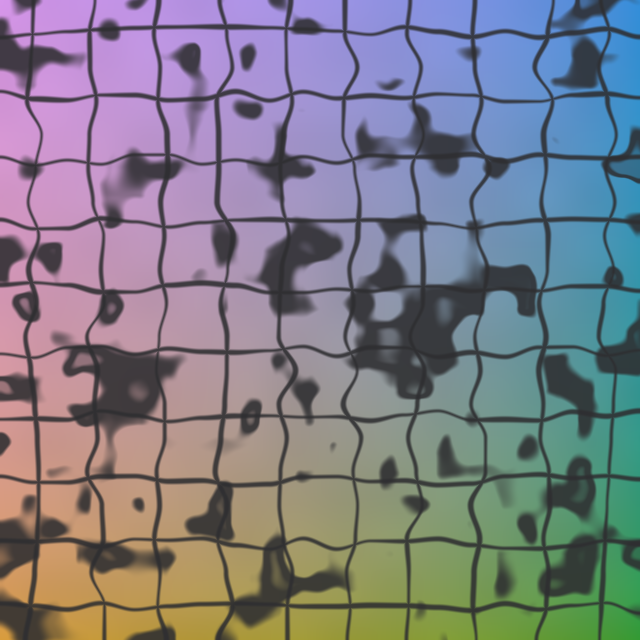
Give the GLSL for this pattern, as a Shadertoy shader.

```glsl
// A wobbly ten by ten wire grid with dark, ring-hearted blots over a four-corner
// colour wash. The wash is blended in linear light; each wire is bent by its own
// noise, and the blots are a thresholded, domain-warped two-octave noise.

const float REPEATS     = 10.0;    // cells across and down
const vec2  WOBBLE      = vec2(0.030, 0.018);  // sway of upright and level wires
const float WOBBLE_FREQ = 19.0;
const float HALF_WIDTH  = 0.0032;
const float LINE_SOFT   = 0.0026;
const float WIRE_ALPHA  = 0.88;

const float BLOT_FREQ    = 23.0;
const float CLUSTER_FREQ = 8.0;
const float BLOT_WARP    = 0.016;
const float BLOT_LEVEL   = 0.655;  // higher gives fewer blots
const float BLOT_SOFT    = 0.055;
const float HOLE_LEVEL   = 0.79;   // where a blot opens up again
const float HOLE_ALPHA   = 0.60;
const float BLOT_ALPHA   = 0.88;
const float MOTTLE       = 0.05;

const vec3 INK          = vec3(0.18, 0.18, 0.19);
const vec3 TOP_LEFT     = vec3(0.83, 0.58, 0.91);
const vec3 TOP_RIGHT    = vec3(0.20, 0.56, 0.86);
const vec3 BOTTOM_LEFT  = vec3(0.83, 0.60, 0.23);
const vec3 BOTTOM_RIGHT = vec3(0.20, 0.61, 0.20);

float hash(vec2 p) {
    vec3 q = fract(p.xyx * 0.1031);
    q += dot(q, q.yzx + 33.33);
    return fract((q.x + q.y) * q.z);
}

float noise(vec2 p) {
    vec2 i = floor(p), f = fract(p);
    f = f * f * (3.0 - 2.0 * f);
    vec2 e = vec2(0.0, 1.0);
    return mix(mix(hash(i), hash(i + e.yx), f.x),
               mix(hash(i + e.xy), hash(i + e.yy), f.x), f.y);
}

vec3 toLinear(vec3 c) { return pow(c, vec3(2.2)); }

// Bilinear blend of the corner colours, in linear light
vec3 wash(vec2 uv) {
    vec3 low  = mix(toLinear(BOTTOM_LEFT), toLinear(BOTTOM_RIGHT), uv.x);
    vec3 high = mix(toLinear(TOP_LEFT), toLinear(TOP_RIGHT), uv.x);
    return pow(mix(low, high, uv.y), vec3(1.0 / 2.2));
}

// Coverage of one family of wires; "along" runs down the wire
float wires(float across, float along, float sway, float seed, float pixel) {
    float id = floor(across * REPEATS);
    float row = id * 7.0 + seed;
    float bend = sway * (noise(vec2(row, along * WOBBLE_FREQ)) - 0.5);
    float d = abs((fract(across * REPEATS) - 0.5) / REPEATS - bend);
    float width = HALF_WIDTH * mix(0.6, 1.4, noise(vec2(row + 3.0, along * 14.0)));
    float soft = max(LINE_SOFT, pixel);
    return 1.0 - smoothstep(width - soft, width + soft, d);
}

// Clustered stains whose densest parts thin out into rings
float blots(vec2 p) {
    vec2 warp = vec2(noise(p * 38.0 + 11.0), noise(p * 38.0 + 57.0)) - 0.5;
    vec2 q = p + BLOT_WARP * warp;
    float v = 0.66 * noise(q * BLOT_FREQ + 19.0) + 0.34 * noise(q * CLUSTER_FREQ + 83.0);
    float stain = smoothstep(BLOT_LEVEL - BLOT_SOFT, BLOT_LEVEL + BLOT_SOFT, v);
    float hole = smoothstep(HOLE_LEVEL, HOLE_LEVEL + 0.09, v);
    return stain * (1.0 - HOLE_ALPHA * hole);
}

void mainImage(out vec4 fragColor, in vec2 fragCoord) {
    vec2 p = fragCoord / iResolution.y;
    float pixel = 1.0 / iResolution.y;

    // Ground with faint mottling
    vec3 color = wash(fragCoord / iResolution.xy);
    color *= 1.0 + MOTTLE * (noise(p * 13.0 + 40.0) - 0.5);

    // Blots, then wires
    color = mix(color, INK, BLOT_ALPHA * blots(p));
    float upright = wires(p.x, p.y, WOBBLE.x, 5.0, pixel);
    float level = wires(p.y, p.x, WOBBLE.y, 131.0, pixel);
    color = mix(color, INK, WIRE_ALPHA * max(upright, level));

    fragColor = vec4(color, 1.0);
}
```
